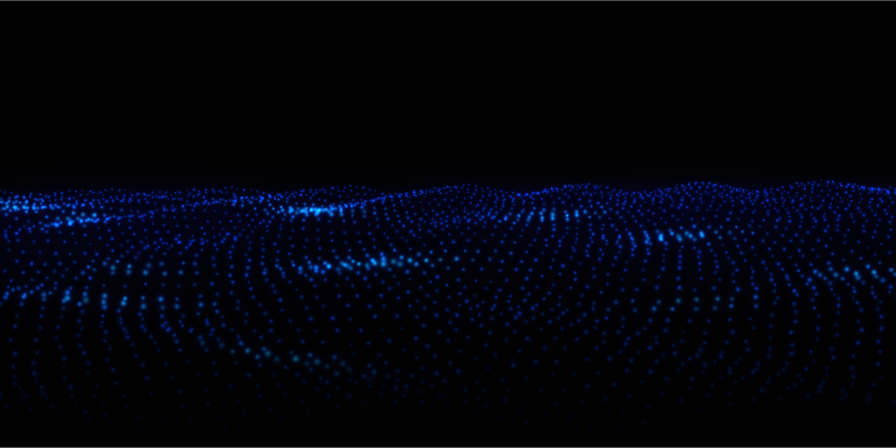
Reproduce this background procedurally as a Shadertoy shader.

```glsl
// Rolling sea of glowing blue dots receding to a dark horizon.

float hash(vec2 p) {
    return fract(sin(dot(p, vec2(127.1, 311.7))) * 43758.5453);
}

// Bright crests: centre x, centre y, half width, slope
const vec4 crests[11] = vec4[11](
    vec4(0.03, 0.54, 0.10, 0.0),   vec4(0.18, 0.515, 0.08, 0.15),
    vec4(0.70, 0.53, 0.16, -0.06), vec4(0.30, 0.40, 0.13, -0.04),
    vec4(0.87, 0.415, 0.24, 0.05), vec4(1.53, 0.475, 0.13, 0.06),
    vec4(1.24, 0.52, 0.13, 0.06),  vec4(1.93, 0.39, 0.12, 0.02),
    vec4(0.24, 0.33, 0.22, -0.05), vec4(0.62, 0.205, 0.20, -0.15),
    vec4(1.55, 0.325, 0.15, 0.04));

// Height of one row of dots, from far (t = 0) to near (t = 1)
float rowHeight(float x, float t) {
    float y = 0.563 + 0.012 * x - 0.50 * pow(t, 1.5);
    y += 0.010 * cos(24.0 / (1.0 + 2.5 * t) * (x - 1.3) + 9.0 * t);
    return y + 0.022 * t * sin(7.0 * x - 17.0 * t);
}

// Crest strength in x, and the pull towards its line in y
vec2 crestAt(vec2 p) {
    float strength = 0.0, pull = 0.0;
    for (int i = 0; i < 11; i++) {
        vec4 c = crests[i];
        float dx = p.x - c.x;
        float dy = c.y + c.w * dx - p.y;
        float w = exp(-dx * dx / (c.z * c.z) - dy * dy / 0.0005);
        strength += w;
        pull += w * dy;
    }
    return vec2(min(strength, 1.0), pull);
}

void mainImage(out vec4 fragColor, in vec2 fragCoord) {
    vec2 p = fragCoord / iResolution.y;
    float pixel = 1.0 / iResolution.y;

    // Black sky and a faint blue haze over the far water
    float depth = 0.56 + 0.012 * p.x - p.y;
    float haze = depth < 0.0 ? exp(depth / 0.025) : exp(-depth * depth / 0.028);
    haze *= 0.8 + 0.2 * cos(5.0 * (p.x - 1.45));
    vec3 color = vec3(0.006, 0.006, 0.010) + haze * vec3(0.008, 0.006, 0.085);

    // Rows of dots in perspective
    for (int i = 0; i < 36; i++) {
        float t = float(i) / 35.0;
        if (abs(p.y - rowHeight(p.x, t)) > 0.07) continue;

        float spacing = mix(0.014, 0.062, t);
        float cell = floor((p.x - 1.0) / spacing + 0.5 * float(i % 2));
        vec2 id = vec2(cell, float(i));
        float shift = 0.5 - 0.5 * float(i % 2) + 0.35 * (hash(id) - 0.5);
        vec2 center = vec2(1.0 + (cell + shift) * spacing, 0.0);
        center.y = rowHeight(center.x, t) + 0.006 * (hash(id + 41.0) - 0.5);

        vec2 crest = crestAt(center);
        center.y += 0.5 * crest.y;

        float size = 0.0021 + 0.0022 * t + crest.x * (0.0012 + 0.0022 * t);
        float radius = max(size * (0.8 + 0.4 * hash(id + 17.0)), 0.65 * pixel);
        vec2 d = p - center;
        float q = dot(d, d) / (radius * radius);

        float light = mix(0.45, 1.0, hash(id + 73.0)) * (0.8 + 0.5 * crest.x);
        light *= smoothstep(0.02, 0.42, center.y) * 0.9 + 0.1;
        vec3 dotColor = mix(vec3(0.02, 0.20, 0.70), vec3(0.05, 0.50, 0.62), crest.x);
        color += light * (dotColor * exp(-q) + vec3(0.0, 0.02, 0.13) * exp(-q / 5.0));
    }

    // Thin grey lines along the top and bottom edges
    float edge = min(p.y, 1.0 - p.y);
    color = mix(color, vec3(0.30, 0.31, 0.32), 1.0 - smoothstep(0.001, 0.004, edge));

    fragColor = vec4(color, 1.0);
}
```
